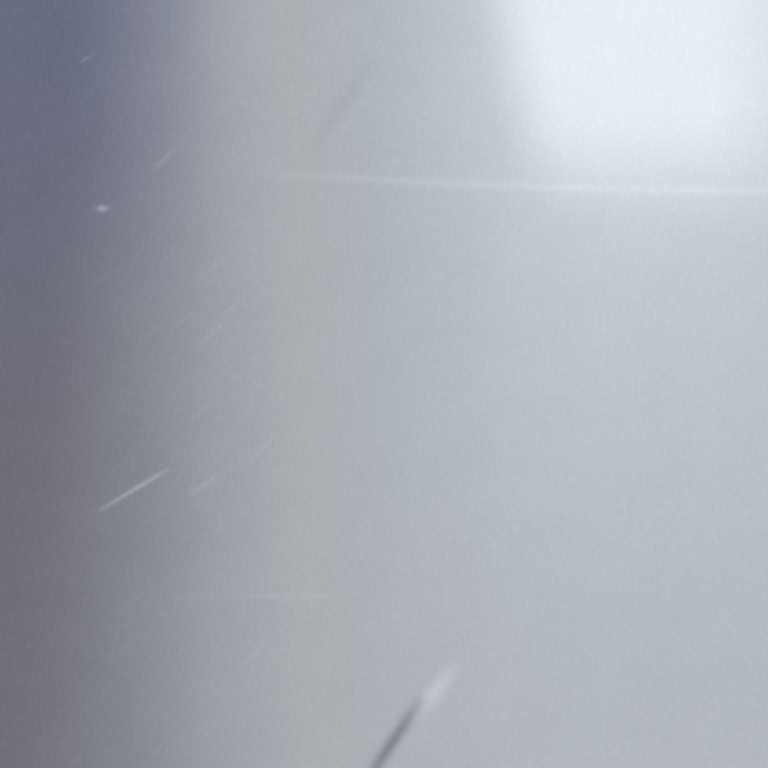
Write a Shadertoy shader that draws this texture.

```glsl
// Brushed metal sheet: a dark left side ramps into pale steel, with a bright
// reflection at the upper right. Smooth ramps set the light; capsule distances
// draw scratches, and cellular noise with layered sines gives the fine grain.

vec2 hash2(vec2 p) {
    vec3 q = fract(p.xyx * vec3(0.1031, 0.103, 0.0973));
    q += dot(q, q.yzx + 33.33);
    return fract((q.xx + q.yz) * q.zy);
}

// Distance to the nearest jittered cell point
float cellular(vec2 p) {
    vec2 cell = floor(p), f = fract(p);
    float nearest = 2.0;
    for (int j = -1; j <= 1; j++)
        for (int i = -1; i <= 1; i++) {
            vec2 o = vec2(i, j);
            nearest = min(nearest, length(o + hash2(cell + o) - f));
        }
    return nearest;
}

// Soft stroke from a to b that fades toward both ends
float scratch(vec2 p, vec2 a, vec2 b, float width) {
    vec2 d = b - a;
    float t = clamp(dot(p - a, d) / dot(d, d), 0.0, 1.0);
    float r = length(p - a - d * t) / width;
    return exp(-r * r) * (0.35 + 2.6 * t * (1.0 - t));
}

// Slow uneven sheen from layered sines
float sheen(vec2 p) {
    float sum = 0.0, amp = 0.5;
    for (int i = 0; i < 4; i++) {
        p = mat2(0.8, 0.6, -0.6, 0.8) * p * 1.8 + 1.7;
        sum += amp * sin(p.x + 0.8 * sin(p.y)) * sin(p.y * 0.7);
        amp *= 0.6;
    }
    return sum;
}

vec3 steelBase(vec2 p) {
    // The dark side spreads wider and softer toward the bottom
    float low = 1.0 - p.y;
    float x = p.x + 0.012 * sheen(p * vec2(5.0, 4.0));
    float rise = smoothstep(0.07 - 0.12 * low, 0.37 + 0.07 * low, x);
    vec3 dark = mix(vec3(0.43, 0.43, 0.475), vec3(0.41, 0.425, 0.515), smoothstep(0.45, 1.0, p.y));
    vec3 col = mix(dark, vec3(0.665, 0.685, 0.705), rise);

    // Pale right side, strongest above the middle
    float pale = smoothstep(0.36, 0.78, x) * mix(0.5, 1.0, smoothstep(0.0, 0.55, p.y));
    col += vec3(0.07, 0.08, 0.08) * pale;
    return col;
}

vec3 addReflection(vec3 col, vec2 p) {
    // Broad halo below a brighter patch with a firm left edge
    vec2 h = (p - vec2(0.86, 0.96)) / vec2(0.27, 0.29);
    col += vec3(0.10, 0.105, 0.11) * exp(-dot(h, h));
    float left = 0.655 + 0.22 * (1.0 - p.y);
    float patchMask = smoothstep(left - 0.055, left + 0.055, p.x)
                    * smoothstep(0.69, 0.88, p.y)
                    * (1.0 - 0.45 * smoothstep(0.90, 1.03, p.x));
    return mix(col, vec3(0.92, 0.95, 0.975), 0.85 * patchMask);
}

float marks(vec2 p) {
    float m = 0.10 * scratch(p, vec2(0.132, 0.337), vec2(0.219, 0.389), 0.0032);
    m += 0.16 * scratch(p, vec2(0.126, 0.728), vec2(0.140, 0.729), 0.0045);
    m += 0.05 * scratch(p, vec2(0.105, 0.920), vec2(0.120, 0.927), 0.0025);
    m += 0.035 * scratch(p, vec2(0.195, 0.775), vec2(0.228, 0.805), 0.004);
    m += 0.03 * scratch(p, vec2(0.245, 0.355), vec2(0.285, 0.380), 0.004);

    // Dent at the bottom: dark lower half, light upper half
    m -= 0.16 * scratch(p, vec2(0.475, -0.02), vec2(0.545, 0.085), 0.008);
    m += 0.065 * scratch(p, vec2(0.545, 0.070), vec2(0.590, 0.130), 0.011);
    m -= 0.025 * scratch(p, vec2(0.405, 0.805), vec2(0.480, 0.915), 0.010);

    // Thin level crease, and a fainter one low down
    float crease = p.y - 0.752 - 0.055 * (1.0 - p.x) * (1.0 - p.x);
    m += 0.025 * exp(-pow(crease / 0.006, 2.0)) * smoothstep(0.25, 0.5, p.x);
    m += 0.015 * scratch(p, vec2(0.23, 0.222), vec2(0.47, 0.226), 0.004);

    // Scattered hairlines over the dark side
    for (int i = 0; i < 14; i++) {
        vec2 r = hash2(vec2(float(i) + 3.0, 17.0));
        vec2 a = vec2(0.08 + 0.24 * r.x, 0.1 + 0.75 * r.y);
        vec2 d = vec2(0.04, 0.02 + 0.02 * r.x);
        m += 0.012 * scratch(p, a, a + d, 0.003);
    }
    return m;
}

void mainImage(out vec4 fragColor, in vec2 fragCoord) {
    vec2 p = fragCoord / iResolution.xy;
    vec3 col = addReflection(steelBase(p), p);

    // Faint cool streak down the middle
    float streak = (p.x - 0.54 + 0.03 * p.y) / 0.035;
    col += vec3(-0.012, 0.004, 0.008) * exp(-streak * streak) * smoothstep(0.25, 0.6, p.y);

    // Upright brushed grain over a finer speckle
    float grain = cellular(p * vec2(210.0, 90.0)) + 0.6 * cellular(p * 170.0 + 40.0) - 0.8;
    col += 0.018 * grain + 0.006 * sheen(p * 22.0) + marks(p);
    fragColor = vec4(clamp(col, 0.0, 1.0), 1.0);
}
```
